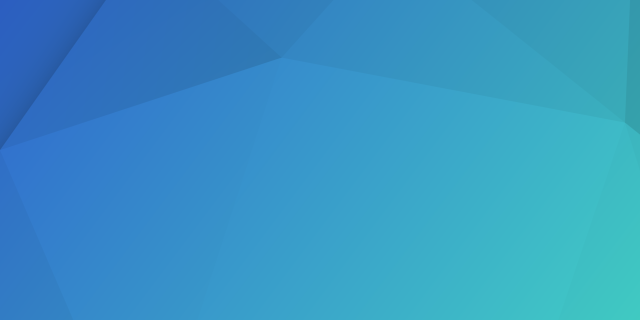
A WebGL 2 fragment shader for this background:

```glsl
#version 300 es
precision highp float;
// Low-poly backdrop: a diagonal blue-to-teal gradient split into softly shaded facets.

uniform vec2 u_resolution;
out vec4 outColor;

const vec3 BLUE = vec3(0.188, 0.400, 0.820);
const vec3 TEAL = vec3(0.255, 0.804, 0.770);

// Facet corners, on a canvas two units wide and one unit high
const vec2 LEFT_TIP = vec2(0.0, 0.531);
const vec2 PEAK = vec2(0.880, 0.820);
const vec2 RIGHT_TIP = vec2(1.953, 0.617);
const vec2 FOLD_TOP = vec2(0.331, 1.0);
const vec2 WEDGE_LEFT = vec2(0.682, 1.0);
const vec2 WEDGE_RIGHT = vec2(1.042, 1.0);
const vec2 SLOPE_TOP = vec2(1.474, 1.0);
const vec2 EDGE_TOP = vec2(1.969, 1.0);

// Signed distance to the line a-b, positive on the left of its direction
float lineDistance(vec2 p, vec2 a, vec2 b) {
    vec2 dir = normalize(b - a);
    return dot(p - a, vec2(-dir.y, dir.x));
}

// Smooth half-plane mask, one on the left of a-b
float leftOf(vec2 p, vec2 a, vec2 b, float pixel) {
    return smoothstep(-0.7 * pixel, 0.7 * pixel, lineDistance(p, a, b));
}

vec3 diagonalGradient(vec2 p) {
    float t = (p.x + 0.75 * (1.0 - p.y)) / 2.75;
    return mix(BLUE, TEAL, clamp(t, 0.0, 1.0));
}

// Brightness of the large central sheet and its faint side folds
float sheetShade(vec2 p, float pixel) {
    float shade = mix(1.0, 0.99, leftOf(p, vec2(0.617, 0.0), PEAK, pixel));
    shade = mix(shade, 0.955, leftOf(p, vec2(0.229, 0.0), LEFT_TIP, pixel));
    shade = mix(shade, 0.985, leftOf(p, RIGHT_TIP, vec2(1.745, 0.0), pixel));
    return mix(shade, 0.965, leftOf(p, RIGHT_TIP, vec2(2.0, 0.466), pixel));
}

// Brightness of the darker facets along the top, laid from left to right
float topShade(vec2 p, float pixel) {
    float shade = 0.94 - 0.07 * p.x;
    shade = mix(shade, 0.92, leftOf(p, WEDGE_LEFT, PEAK, pixel));
    shade = mix(shade, 0.955, leftOf(p, WEDGE_RIGHT, PEAK, pixel));
    shade = mix(shade, 0.925, leftOf(p, SLOPE_TOP, RIGHT_TIP, pixel));
    shade = mix(shade, 0.86, leftOf(p, EDGE_TOP, RIGHT_TIP, pixel));

    // Corner behind the fold, with a soft shadow along the edge
    float depth = max(lineDistance(p, LEFT_TIP, FOLD_TOP), 0.0);
    float corner = 0.92 - 0.14 * exp(-depth / 0.06);
    return mix(shade, corner, leftOf(p, LEFT_TIP, FOLD_TOP, pixel));
}

void main() {
    vec2 p = gl_FragCoord.xy / u_resolution * vec2(2.0, 1.0);
    float pixel = 1.0 / u_resolution.y;

    // The sheet lies below all three of its upper edges
    float sheet = (1.0 - leftOf(p, LEFT_TIP, PEAK, pixel))
                * (1.0 - leftOf(p, PEAK, RIGHT_TIP, pixel))
                * (1.0 - leftOf(p, SLOPE_TOP, RIGHT_TIP, pixel));
    float shade = mix(topShade(p, pixel), sheetShade(p, pixel), sheet);

    outColor = vec4(diagonalGradient(p) * shade, 1.0);
}
```
